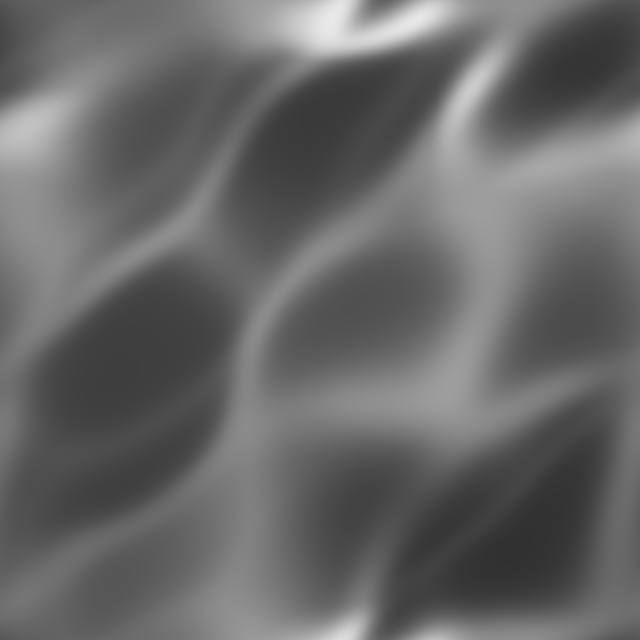
Write a WebGL 2 fragment shader that draws this texture.

```glsl
#version 300 es
precision highp float;
// Soft grey diagonal cells divided by blurred, glowing ridges; tiles seamlessly.

uniform vec2 u_resolution;
out vec4 fragColor;

float hash(vec2 p) {
    return fract(sin(dot(p, vec2(127.1, 311.7))) * 43758.5453);
}

// Value noise that wraps after `period` lattice steps
float wrapNoise(vec2 uv, float period, float seed) {
    vec2 p = uv * period;
    vec2 i = floor(p);
    vec2 f = p - i;
    f = f * f * f * (f * (f * 6.0 - 15.0) + 10.0);
    vec2 lo = mod(i, period) + seed;
    vec2 hi = mod(i + 1.0, period) + seed;
    return mix(mix(hash(lo), hash(vec2(hi.x, lo.y)), f.x),
               mix(hash(vec2(lo.x, hi.y)), hash(hi), f.x), f.y);
}

// Smooth cells stretched along the rising diagonal: x = ridge, y = cell shade
vec2 softCells(vec2 uv, float count, float sharpness, float seed) {
    vec2 p = uv * count;
    vec2 home = floor(p);
    float total = 0.0, squares = 0.0, shade = 0.0;
    for (int y = -2; y <= 2; y++) {
        for (int x = -2; x <= 2; x++) {
            vec2 cell = home + vec2(x, y);
            vec2 id = mod(cell, count) + seed;
            vec2 jitter = vec2(hash(id), hash(id + 31.3));
            vec2 d = p - cell - mix(vec2(0.15), vec2(0.85), jitter);
            // Distances along and across the diagonal
            vec2 q = vec2(d.x + d.y, d.x - d.y) * 0.7071 * vec2(0.68, 1.4);
            float weight = exp(-sharpness * dot(q, q));
            float slope = (hash(id + 57.9) - 0.5) * 0.16;
            total += weight;
            squares += weight * weight;
            shade += weight * (mix(0.18, 0.31, hash(id + 73.7)) + slope * q.x);
        }
    }
    return vec2(1.0 - squares / (total * total), shade / total);
}

void main() {
    vec2 uv = gl_FragCoord.xy / u_resolution;

    // Bend the cell borders
    vec2 bend = vec2(wrapNoise(uv, 4.0, 3.0), wrapNoise(uv, 4.0, 11.0)) - 0.5;
    vec2 warped = uv + 0.08 * bend;

    // Main ridges, with a varying softness, and a faint second layer
    float sharpness = mix(6.5, 9.5, wrapNoise(uv, 3.0, 23.0));
    vec2 cells = softCells(warped, 3.0, sharpness, 5.0);
    float faintRidge = softCells(uv - 0.07 * bend.yx, 3.0, 8.0, 17.0).x;

    // Flatten the junctions, where several ridges meet
    float ridge = cells.x * (1.15 - 0.6 * cells.x);

    // Uneven glow with a few bright spots
    float glow = mix(wrapNoise(warped, 4.0, 41.0), wrapNoise(warped, 5.0, 67.0), 0.5);
    float strength = 0.1 + 0.85 * glow + 0.75 * smoothstep(0.62, 0.9, glow);

    float grey = cells.y + strength * ridge + 0.11 * faintRidge;
    fragColor = vec4(vec3(clamp(grey, 0.18, 0.95)), 1.0);
}
```
